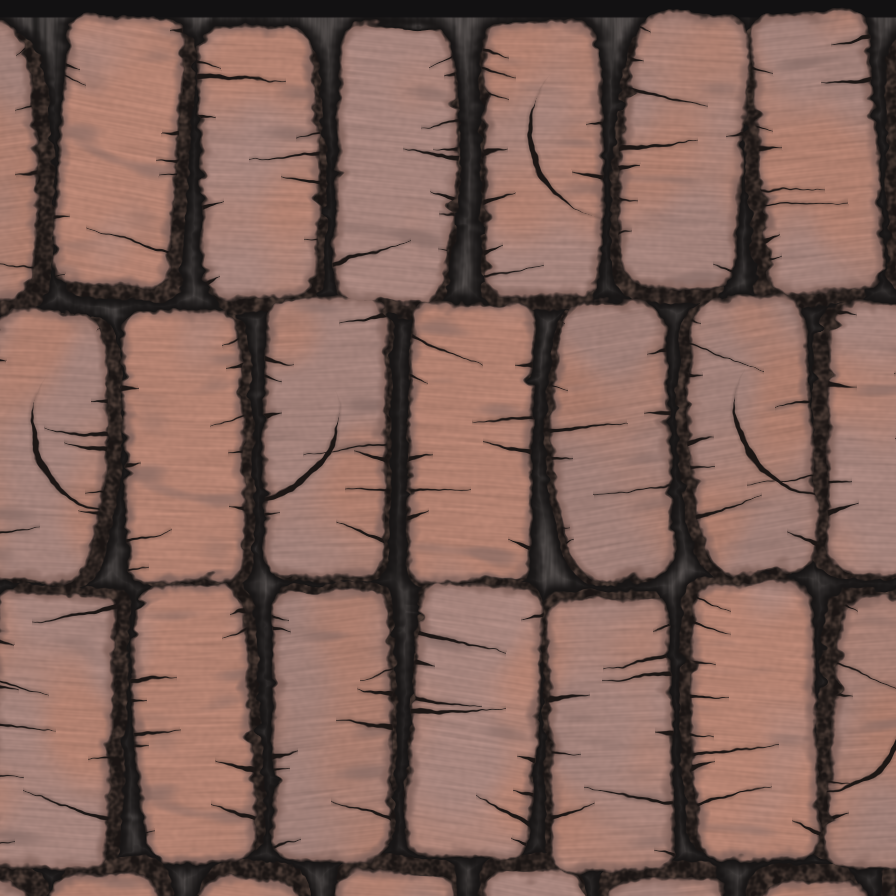
Give the GLSL for this texture, as a WebGL 1 fragment shader.

```glsl
precision highp float;
uniform vec2 u_resolution;

vec2 hash2(vec2 p) {
  p = vec2(dot(p, vec2(127.1, 311.7)), dot(p, vec2(269.5, 183.3)));
  return fract(sin(p) * 43758.5);
}

float corner(vec2 cell, vec2 offset) {
  return dot(hash2(cell) * 2.0 - 1.0, offset);
}

float gradientNoise(vec2 p) {
  vec2 i = floor(p), f = fract(p);
  vec2 u = f * f * (3.0 - 2.0 * f);
  vec2 e = vec2(1.0, 0.0);
  return mix(mix(corner(i, f), corner(i + e.xy, f - e.xy), u.x),
             mix(corner(i + e.yx, f - e.yx), corner(i + e.xx, f - e.xx), u.x), u.y);
}

// Rounded log section, bowed on one side, with a torn outline
float blockDistance(vec2 q, vec2 id) {
  vec2 size = hash2(id), shape = hash2(id + 31.0);
  float side = shape.x < 0.5 ? -1.0 : 1.0;
  float v = q.y / 0.152;
  q.x += side * max(side * q.x, 0.0) / 0.068 * 0.04 * shape.y * shape.y * v * v;
  float radius = 0.014 + 0.03 * shape.y;
  vec2 e = abs(q) - vec2(0.066, 0.151) - vec2(0.005, 0.007) * size + radius;
  float d = length(max(e, 0.0)) + min(max(e.x, e.y), 0.0) - radius;
  float notch = max(gradientNoise(q * vec2(25.0, 75.0) + id * 17.0) * 1.5, 0.0);
  d += 0.006 * gradientNoise(q * 28.0 + id * 9.0);
  d += 0.004 * gradientNoise(q * 120.0 + id * 5.0);
  return d + 0.016 * notch * notch;
}

// Tapering splits from both sides, plus a curved heart split in some blocks
float crackDistance(vec2 q, vec2 id) {
  float d = 1.0;
  float wobble = 0.005 * gradientNoise(q * 35.0 + id * 3.0) + 0.002 * gradientNoise(q * 130.0);
  for (int i = 0; i < 9; i++) {
    float n = float(i);
    vec2 h = hash2(id + n * 7.3), g = hash2(id * 1.7 + n * 3.1);
    float side = h.x < 0.5 ? -1.0 : 1.0;
    float inward = 0.067 - side * q.x;
    float reach = 0.018 + 0.085 * g.x * g.x * g.x;
    float start = ((n + h.y) / 4.5 - 1.0) * 0.145;
    float line = start * (1.0 - 2.5 * inward) + (g.y - 0.5) * 0.4 * inward + wobble;
    float width = (0.0008 + 0.0022 * g.y) * (1.0 - inward / reach);
    d = min(d, abs(q.y - line) - width + 0.01 * step(reach, inward));
  }
  vec2 arc = hash2(id + 57.0);
  if (arc.x > 0.68) {
    float side = arc.y < 0.5 ? -1.0 : 1.0;
    float along = (q.y + 0.09 * (arc.y - 0.3)) / 0.06;
    float ring = length(q - vec2(-side * 0.085, 0.03)) - 0.1 + wobble;
    d = min(d, abs(ring) - 0.003 * (1.0 - along * along));
  }
  return d;
}

void main() {
  vec2 uv = gl_FragCoord.xy / u_resolution.y;
  float px = 1.0 / u_resolution.y;
  float depth = 1.0 - uv.y;
  float row0 = floor((depth - 0.017) / 0.318);

  // Nearest face and nearest receding bark
  float face = 1.0, bark = 1.0;
  vec2 local = vec2(0.0), faceId = vec2(0.0);
  for (int j = -1; j <= 1; j++) {
    float row = row0 + float(j);
    if (row < 0.0) continue;
    float shift = 0.157 * hash2(vec2(row, 4.0)).x;
    float col0 = floor((uv.x - shift) / 0.157);
    for (int i = -1; i <= 1; i++) {
      vec2 id = vec2(col0 + float(i), row);
      vec2 h = hash2(id + 13.0) - 0.5;
      vec2 center = vec2((id.x + 0.5) * 0.157 + shift, 0.824 - 0.318 * row);
      center += h * vec2(0.008, 0.018);
      float a = 0.15 * (hash2(id + 77.0).x - 0.5);
      mat2 turn = mat2(cos(a), -sin(a), sin(a), cos(a));
      vec2 q = turn * (uv - center);
      vec2 lean = (vec2(0.5, 0.4) - center) * 0.035;
      float d = blockDistance(q, id);
      bark = min(bark, min(d, blockDistance(q - turn * lean, id)));
      if (d < face) {
        face = d;
        local = q;
        faceId = id;
      }
    }
  }

  // Weathered planks in shadow
  float plankGrain = gradientNoise(uv * vec2(190.0, 9.0)) + 0.5 * gradientNoise(uv * vec2(400.0, 40.0));
  vec3 color = vec3(0.29, 0.27, 0.265) * (1.0 + 0.45 * plankGrain);
  color *= 0.5 + 0.5 * smoothstep(0.0, 0.04, abs(fract(uv.x * 5.0 + 0.3) - 0.5));
  color = mix(vec3(0.09, 0.08, 0.08), color, smoothstep(0.0, 0.022, bark));
  color = mix(vec3(0.07, 0.065, 0.07), color, smoothstep(0.018, 0.021, depth));

  // Bark sides
  float rough = gradientNoise(uv * vec2(110.0, 70.0)) + 0.6 * gradientNoise(uv * 220.0);
  vec3 barkColor = mix(vec3(0.1, 0.08, 0.075), vec3(0.33, 0.26, 0.23), smoothstep(-0.4, 0.8, rough));
  color = mix(barkColor, color, smoothstep(-px, px, bark));

  // Sawn face: blotches, fine saw lines, weathered rim
  vec2 tone = hash2(faceId + 91.0);
  float blotch = gradientNoise(uv * vec2(11.0, 8.0)) + 0.7 * (tone.x - 0.5);
  vec3 wood = mix(vec3(0.63, 0.5, 0.47), vec3(0.68, 0.49, 0.425), smoothstep(-0.25, 0.25, blotch));
  vec2 sawn = local + vec2(0.0, (tone.y - 0.5) * 0.25 * local.x);
  float saw = gradientNoise(sawn * vec2(9.0, 230.0) + faceId * 5.0);
  saw += 0.6 * gradientNoise(sawn * vec2(25.0, 420.0));
  wood *= 0.98 + 0.06 * tone.y + 0.11 * saw + 0.05 * gradientNoise(uv * 150.0);
  float stain = smoothstep(0.15, 0.55, gradientNoise(sawn * vec2(14.0, 45.0) + faceId * 2.0));
  wood = mix(wood, vec3(0.5, 0.4, 0.38), 0.6 * stain);
  float rim = -face + 0.008 * gradientNoise(uv * 45.0);
  wood = mix(vec3(0.51, 0.39, 0.36), wood, smoothstep(0.001, 0.014, rim));
  wood = mix(vec3(0.2, 0.16, 0.15), wood, smoothstep(0.0, 0.004, -face + 0.002 * rough));

  // Splits
  float crack = crackDistance(local, faceId);
  wood *= 0.86 + 0.14 * smoothstep(0.0, 0.005, crack);
  wood = mix(vec3(0.11, 0.085, 0.08), wood, smoothstep(-0.0008, px * 0.7 + 0.0003, crack));

  gl_FragColor = vec4(mix(wood, color, smoothstep(-px, px, face)), 1.0);
}
```
